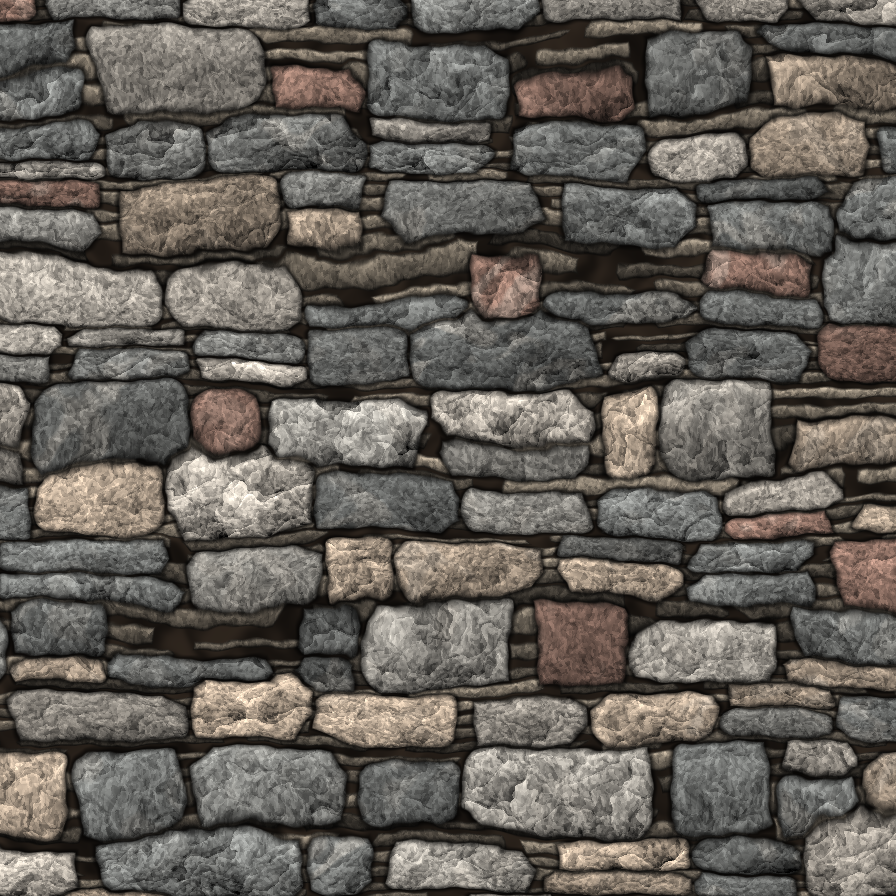
Reproduce this texture procedurally as a three.js fragment shader.

```glsl
#define STONE_GRID vec2(6.6, 12.5)
#define SLATE_GRID vec2(5.5, 52.0)
#define STONE_GAP 0.0016
#define SLATE_GAP 0.0009
#define EDGE 0.0011
#define EARTH vec3(0.105, 0.085, 0.068)
#define SLATE vec3(0.325, 0.30, 0.265)
#define BLUE_GREY vec3(0.385, 0.39, 0.382)
#define WARM_GREY vec3(0.575, 0.55, 0.515)
#define TAN vec3(0.605, 0.545, 0.48)
#define RUST vec3(0.46, 0.365, 0.325)

varying vec2 vUv;

struct Stone { float d; vec2 local; vec2 size; vec2 id; };

float hash(vec2 p) {
  vec3 q = fract(p.xyx * 0.1031);
  q += dot(q, q.yzx + 33.33);
  return fract((q.x + q.y) * q.z);
}

// Nearest feature: offset in xy, distance in z, cell value in w
vec4 cellular(vec2 p) {
  vec2 base = floor(p);
  vec4 best = vec4(0.0, 0.0, 9.0, 0.0);
  for (int j = -1; j <= 1; j++)
  for (int i = -1; i <= 1; i++) {
    vec2 cell = base + vec2(float(i), float(j));
    vec2 toPoint = cell + vec2(hash(cell), hash(cell + 57.0)) - p;
    float dist = length(toPoint);
    if (dist < best.z) best = vec4(toPoint, dist, hash(cell + 113.0));
  }
  return best;
}

vec2 ripple(vec2 p) {
  return vec2(sin(p.y + 2.0 * sin(p.x * 0.73)), sin(p.x * 0.91 + 2.0 * sin(p.y * 0.83)));
}

// Rounded block with randomly chipped corners
float blockDistance(vec2 p, vec2 size, vec2 id) {
  float corner = min(size.x, size.y) * mix(0.25, 0.85, hash(id + 3.0));
  vec2 q = abs(p) - size + corner;
  float d = length(max(q, 0.0)) + min(max(q.x, q.y), 0.0) - corner;
  for (int i = 0; i < 6; i++) {
    float k = float(i);
    float angle = 1.0472 * (k + hash(id + 11.0 + k));
    vec2 n = vec2(cos(angle), sin(angle));
    d = max(d, dot(p, n) - dot(abs(n), size) * mix(0.74, 1.05, hash(id + 23.0 + k)));
  }
  return d;
}

// Courses of uneven blocks; neighbours that overlap share a seam
Stone layStones(vec2 uv, vec2 grid, float gap, float layer, float splitChance) {
  Stone best = Stone(9.0, vec2(0.0), vec2(1.0), vec2(0.0));
  float second = 9.0;
  for (int j = -1; j <= 1; j++) {
    float row = floor(uv.y * grid.y) + float(j);
    float shift = 7.0 * hash(vec2(row, layer));
    float column = floor(uv.x * grid.x + shift);
    for (int i = -1; i <= 1; i++) {
      vec2 cell = vec2(column + float(i), row);
      float left = cell.x + 0.7 * (hash(cell + layer) - 0.5);
      float right = cell.x + 1.0 + 0.7 * (hash(cell + vec2(1.0, 0.0) + layer) - 0.5);
      float pick = hash(cell + layer + 31.0);
      bool split = pick < splitChance;
      float cut = split ? mix(0.35, 0.65, hash(cell + layer + 41.0)) : mix(0.66, 1.08, pick);
      if (!split && pick < splitChance + 0.09) cut = 0.5;
      if (pick > 0.87) cut = 1.28;
      for (int s = 0; s < 2; s++) {
        if (s == 1 && !split) continue;
        float low = s == 0 ? 0.0 : cut;
        float high = s == 0 ? cut : 1.0;
        vec2 id = cell + layer + 71.0 * float(s);
        vec2 local = uv - vec2(0.5 * (left + right) - shift, row + 0.5 * (low + high)) / grid;
        vec2 size = 0.5 * vec2(right - left, high - low) / grid - gap;
        float d = blockDistance(local, size, id);
        if (d < best.d) { second = best.d; best = Stone(d, local, size, id); }
        else second = min(second, d);
      }
    }
  }
  best.d = max(best.d, 0.5 * (best.d - second) + gap);
  return best;
}

vec3 stoneTint(vec2 id) {
  float kind = hash(id + 83.0);
  vec3 tint = mix(BLUE_GREY, WARM_GREY, smoothstep(0.25, 0.6, kind));
  tint = mix(tint, TAN, step(0.68, kind));
  tint = mix(tint, RUST, step(0.9, kind));
  return tint * mix(0.82, 1.14, hash(id + 97.0));
}

void main() {
  // Uneven courses and rough outlines
  vec2 rough = 0.0016 * ripple(vUv * 75.0) + 0.0008 * ripple(vUv * 210.0);
  vec2 uv = vUv + rough;
  uv.y += 0.011 * sin(vUv.y * 31.0) + 0.007 * sin(vUv.x * 9.0 + vUv.y * 17.0)
        + 0.003 * sin(vUv.x * 23.0 - vUv.y * 11.0);
  Stone stone = layStones(uv, STONE_GRID, STONE_GAP, 100.0, 0.25);
  Stone slate = layStones(uv, SLATE_GRID, SLATE_GAP, 300.0, 0.0);

  // Mineral grain and broad weathering
  float coarse = cellular(uv * 65.0 + 600.0 * rough).z;
  float fine = cellular(uv * 170.0).w;
  float speck = cellular(uv * 330.0).w;
  float grain = 0.3 * (0.5 - coarse) + 0.3 * (fine - 0.5) + 0.34 * (speck - 0.5);
  float patches = 0.5 + 0.25 * dot(ripple(uv * 38.0 + ripple(uv * 83.0)), vec2(1.0));

  // Thin slates packed in the gaps, shaded by the stones above
  vec3 slateColor = SLATE * mix(0.6, 1.5, hash(slate.id + 5.0)) * (1.0 + grain);
  slateColor *= 1.0 + 0.45 * slate.local.y / slate.size.y;
  slateColor *= mix(0.4, 1.0, 1.0 - smoothstep(-0.003, 0.0, slate.d));
  vec3 color = mix(EARTH * (0.7 + patches), slateColor, 1.0 - smoothstep(-EDGE, EDGE, slate.d));
  color *= mix(0.34, 1.0, smoothstep(0.0, 0.006, stone.d));

  // Broken faces with small chips, lichen and light from above left
  vec2 faceUv = (stone.local + 2.0 * rough) * vec2(19.0, 25.0) + stone.id * 3.7;
  vec4 facet = cellular(faceUv + 0.1 * ripple(faceUv * 3.0));
  vec4 chip = cellular(faceUv * 2.3 + 0.25 * ripple(faceUv * 5.0) + 17.0);
  float relief = 0.34 * (facet.w - 0.5) + 0.3 * dot(facet.xy, vec2(0.5, -0.8));
  relief += 0.22 * (chip.w - 0.5) + 0.34 * dot(chip.xy, vec2(0.4, -0.8));
  relief *= mix(0.35, 1.25, hash(stone.id + 43.0));
  vec3 face = stoneTint(stone.id);
  face = mix(face, WARM_GREY * 1.12, 0.4 * smoothstep(0.55, 0.9, patches) * hash(stone.id + 61.0));
  vec2 slope = clamp(stone.local / stone.size, -1.0, 1.0);
  face *= 1.0 + relief + grain + 0.2 * slope.y - 0.06 * slope.x;
  face *= mix(0.4, 1.0, 1.0 - smoothstep(-0.0065, 0.001, stone.d));
  color = mix(color, face, 1.0 - smoothstep(-EDGE, EDGE, stone.d));

  gl_FragColor = vec4(clamp(color, 0.0, 1.0), 1.0);
}
```
